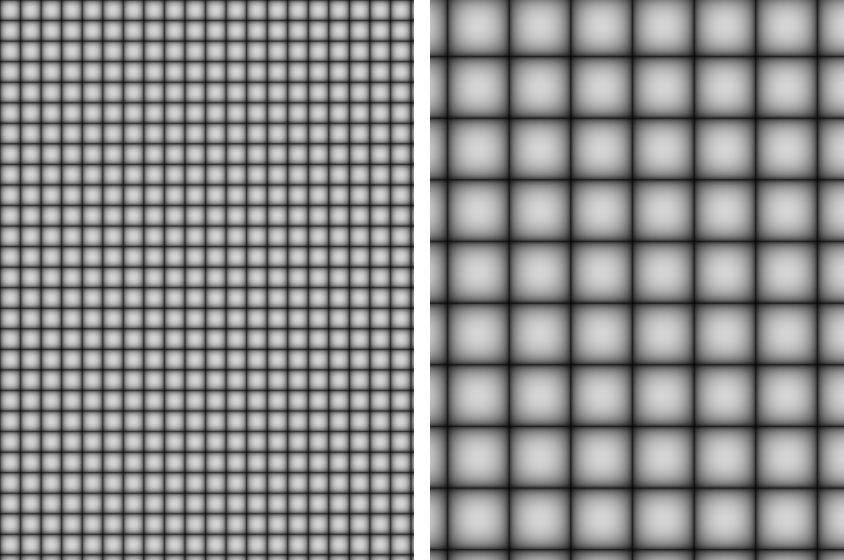
Left: the whole. Right: its middle third, enlarged.
Reproduce this pattern procedurally as a Shadertoy shader.

```glsl
// A square grid of soft grey cushions separated by dark, blurred seams.
// Each cell is a product of two parabolas raised to a power, which gives
// a rounded pillow; a small grid of samples smooths the sharp seams.

const int SAMPLES = 4;

// Brightness of one cushion: 1 at the cell centre, 0 on the seams.
float cushion(vec2 cell) {
    vec2 arch = 4.0 * cell * (1.0 - cell);
    return pow(max(arch.x * arch.y, 0.0), 0.42);
}

void mainImage(out vec4 fragColor, in vec2 fragCoord) {
    // Cells are counted from the top left corner, 27.25 to the height
    float cellsPerUnit = 27.25 / iResolution.y;
    vec2 fromTopLeft = vec2(fragCoord.x, iResolution.y - fragCoord.y);

    // Average the shading over the area of the pixel
    float light = 0.0;
    for (int j = 0; j < SAMPLES; j++) {
        for (int i = 0; i < SAMPLES; i++) {
            vec2 jitter = (vec2(i, j) + 0.5) / float(SAMPLES) - 0.5;
            light += cushion(fract((fromTopLeft + jitter) * cellsPerUnit));
        }
    }
    light /= float(SAMPLES * SAMPLES);

    fragColor = vec4(vec3(0.835 * light), 1.0);
}
```
